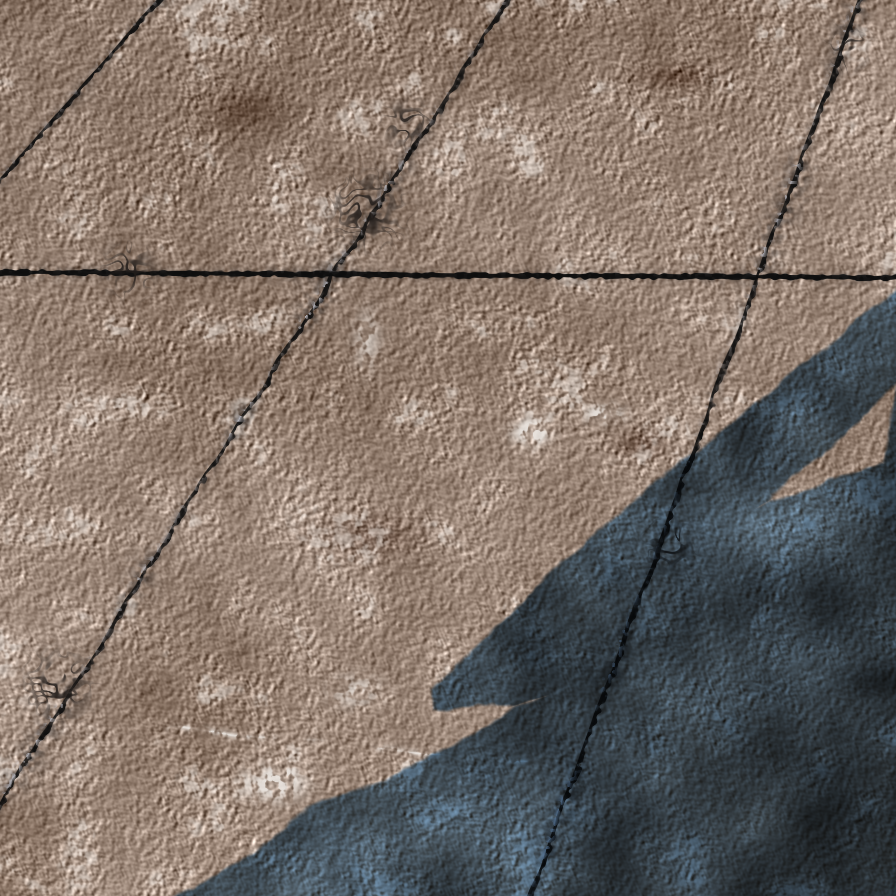
A WebGL 1 fragment shader for this texture:

```glsl
precision highp float;
uniform vec2 u_resolution;

float hash(vec2 p) {
  vec3 q = fract(p.xyx * 0.1031);
  q += dot(q, q.yzx + 33.33);
  return fract((q.x + q.y) * q.z);
}

float noise(vec2 p) {
  vec2 i = floor(p), f = fract(p);
  f = f * f * (3.0 - 2.0 * f);
  return mix(mix(hash(i), hash(i + vec2(1.0, 0.0)), f.x),
             mix(hash(i + vec2(0.0, 1.0)), hash(i + 1.0), f.x), f.y);
}

float fbm(vec2 p) {
  float sum = 0.0, amp = 0.5;
  for (int i = 0; i < 4; i++) {
    sum += amp * noise(p);
    p = mat2(1.6, 1.2, -1.2, 1.6) * p + 7.3;
    amp *= 0.5;
  }
  return sum;
}

// Signed distance to a line, positive on the left of a -> b
float side(vec2 p, vec2 a, vec2 b) {
  vec2 d = normalize(b - a);
  return dot(p - a, vec2(-d.y, d.x));
}

float segment(vec2 p, vec2 a, vec2 b) {
  vec2 d = b - a;
  return length(p - a - d * clamp(dot(p - a, d) / dot(d, d), 0.0, 1.0));
}

float blob(vec2 p, vec2 centre, vec2 radius) {
  vec2 q = (p - centre) / radius;
  return exp(-dot(q, q));
}

float height(vec2 p) {
  vec2 q = mat2(0.9, 0.35, -0.35, 0.9) * p;
  return 0.6 * noise(q * vec2(235.0, 170.0)) + 0.45 * noise(q * 390.0 + 9.0);
}

// Thin ragged groove with dirt beside it, broken pale lips and loose flecks
vec3 joint(vec3 col, vec2 p, vec2 a, vec2 b, float width, float debris, float aa) {
  float rag = noise(p * 170.0), grain = noise(p * 260.0 + 5.0);
  float d = side(p, a, b) + debris * (0.005 * noise(p * 30.0) + 0.003 * rag - 0.004);
  float clump = smoothstep(0.4, 0.75, noise(p * 15.0 + 4.0)) * debris;
  float dirt = exp(-abs(d) / (0.003 + 0.008 * clump)) * smoothstep(0.15, 0.75, rag);
  col = mix(col, vec3(0.15, 0.13, 0.12), dirt * 0.8);
  float w = width * (0.45 + 0.9 * rag);
  float groove = 1.0 - smoothstep(w - aa, w + aa, abs(d));
  col = mix(col, vec3(0.05), groove * (1.0 - 0.45 * debris * grain));
  float fleck = smoothstep(0.58, 0.72, grain) * exp(-abs(d - width) / 0.003);
  return mix(col, vec3(0.72, 0.72, 0.75), fleck * debris * (0.35 + 0.6 * clump));
}

// Tangled threads gathered around a point
float twigs(vec2 p, vec2 centre, float radius) {
  float strand = abs(noise(p * 110.0 + 2.0 * noise(p * 60.0)) - 0.5);
  return (1.0 - smoothstep(0.04, 0.18, strand)) * blob(p, centre, vec2(radius));
}

// Negative inside the cast shadow
float shadowShape(vec2 p) {
  float arm = max(side(p, vec2(0.482, 0.230), vec2(0.651, 0.395)),
                  side(p, vec2(0.651, 0.395), vec2(1.0, 0.677)));
  arm = max(arm, max(0.482 - p.x, -side(p, vec2(0.484, 0.206), vec2(0.592, 0.217))));
  float ground = side(p, vec2(0.195, 0.0), vec2(0.592, 0.218));
  ground -= 0.014 * blob(p, vec2(0.35, 0.10), vec2(0.06));
  float gap = max(side(p, vec2(0.857, 0.440), vec2(1.0, 0.568)),
                  -side(p, vec2(0.857, 0.440), vec2(0.986, 0.483)));
  gap = max(gap, -side(p, vec2(0.986, 0.483), vec2(0.998, 0.566)));
  return max(min(arm, ground), -gap);
}

void main() {
  vec2 p = gl_FragCoord.xy / u_resolution;
  float aa = 0.7 / min(u_resolution.x, u_resolution.y);
  float broad = fbm(p * 5.0), patchy = fbm(p * 22.0 + 3.0);
  float edge = shadowShape(p) + 0.006 * (noise(p * 28.0) - 0.5) + 0.003 * (noise(p * 120.0) - 0.5);
  float shade = 1.0 - smoothstep(-0.002 - aa, 0.002 + aa, edge);

  // Gritty stone lit from the upper left
  float relief = height(p) - height(p + vec2(-0.0030, 0.0024));
  float rough = 0.30 + 0.22 * smoothstep(0.35, 0.65, patchy);
  vec3 col = vec3(0.590, 0.508, 0.450) + relief * rough;
  col += (broad - 0.47) * vec3(0.18, 0.19, 0.20) + (patchy - 0.47) * 0.2;
  col += 0.05 * (0.45 - p.y) * (1.0 - p.x);

  // Brown stains
  float stain = blob(p, vec2(0.275, 0.878), vec2(0.035, 0.022))
    + blob(p, vec2(0.415, 0.402), vec2(0.055, 0.025))
    + blob(p, vec2(0.715, 0.505), vec2(0.030, 0.018))
    + blob(p, vec2(0.755, 0.915), vec2(0.045, 0.012));
  col -= stain * (0.08 + 0.25 * patchy) * vec3(0.75, 0.8, 0.8);

  // Pale worn spots and a long scrape
  float worn = blob(p, vec2(0.592, 0.517), vec2(0.019, 0.011))
    + blob(p, vec2(0.674, 0.538), vec2(0.020, 0.010))
    + blob(p, vec2(0.308, 0.126), vec2(0.028, 0.018))
    + 0.6 * blob(p, vec2(0.397, 0.228), vec2(0.025, 0.016))
    + 0.5 * blob(p, vec2(0.410, 0.620), vec2(0.014, 0.030));
  float scrape = segment(p + 0.006 * (noise(p * 30.0) - 0.5), vec2(0.19, 0.188), vec2(0.62, 0.147));
  worn += 0.9 * exp(-scrape / 0.0025) * smoothstep(0.2, 0.6, noise(p * 40.0));
  worn += 0.35 * smoothstep(0.58, 0.72, patchy);
  float chip = smoothstep(0.3, 0.7, noise(p * 130.0) + 0.4 * relief);
  col = mix(col, vec3(0.92, 0.90, 0.88), clamp(worn * (0.15 + 1.1 * chip), 0.0, 0.9));

  // Slab joints
  col = joint(col, p, vec2(0.0, 0.798), vec2(0.176, 1.0), 0.0022, 0.8, aa);
  col = joint(col, p, vec2(0.0, 0.103), vec2(0.566, 1.0), 0.0025, 1.0, aa);
  col = joint(col, p, vec2(0.592, 0.0), vec2(0.960, 1.0), 0.0027, 0.9, aa);
  col = joint(col, p, vec2(0.0, 0.696), vec2(1.0, 0.690), 0.0033, 0.15, aa);
  float tangle = twigs(p, vec2(0.143, 0.698), 0.022) + twigs(p, vec2(0.410, 0.765), 0.032)
    + twigs(p, vec2(0.065, 0.235), 0.030) + twigs(p, vec2(0.748, 0.392), 0.022)
    + twigs(p, vec2(0.948, 0.945), 0.018) + twigs(p, vec2(0.455, 0.862), 0.020);
  col = mix(col, vec3(0.13, 0.11, 0.10), clamp(tangle, 0.0, 0.85));

  // Cool cast shadow, mottled and deeper toward the lower right
  vec3 tint = vec3(0.41, 0.56, 0.70) * (1.0 - 0.35 * smoothstep(0.7, 1.0, p.x - 0.25 * p.y));
  tint *= 0.96 + 1.1 * (fbm(p * 12.0 + 31.0) - 0.47);
  tint *= 1.0 - 0.4 * blob(p, vec2(0.99, 0.24), vec2(0.05, 0.02));
  col *= mix(vec3(1.0), tint, shade);
  gl_FragColor = vec4(clamp(col, 0.0, 1.0), 1.0);
}
```
